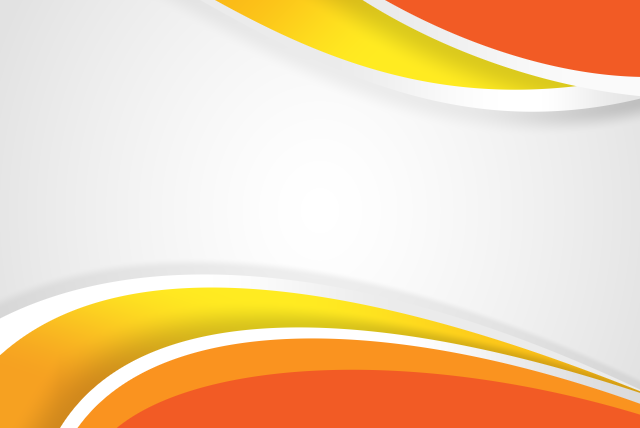
This background is drawn by a WebGL 1 fragment shader. Its source:

```glsl
precision highp float;
// Layered paper waves in yellow and orange over a pale radial backdrop.
// Each wave edge is a cubic Bezier solved for x; the signed distance to it
// gives smooth fills and soft cast shadows, painted from back to front.
uniform vec2 u_resolution;

// Design grid: 768 by 512 units, stretched to the canvas, y pointing down.
const vec2 GRID = vec2(768.0, 512.0);
const vec3 WHITE = vec3(1.0);
const vec3 SILVER = vec3(0.92);
const vec3 YELLOW = vec3(1.0, 0.92, 0.13);
const vec3 GOLD = vec3(0.985, 0.73, 0.09);
const vec3 AMBER = vec3(0.965, 0.63, 0.13);
const vec3 TANGERINE = vec3(0.98, 0.575, 0.12);
const vec3 VERMILION = vec3(0.95, 0.355, 0.145);

vec2 bezier(vec2 a, vec2 b, vec2 c, vec2 d, float t) {
  float s = 1.0 - t;
  return s * s * s * a + 3.0 * s * t * (s * b + t * c) + t * t * t * d;
}

vec2 bezierTangent(vec2 a, vec2 b, vec2 c, vec2 d, float t) {
  float s = 1.0 - t;
  return s * s * (b - a) + 2.0 * s * t * (c - b) + t * t * (d - c);
}

// Approximate signed distance, positive below a curve that advances in x.
// Past its ends the curve continues along its tangent.
float below(vec2 p, vec2 a, vec2 b, vec2 c, vec2 d) {
  float t = 0.5;
  float halfStep = 0.25;
  for (int i = 0; i < 12; i++) {
    t += bezier(a, b, c, d, t).x < p.x ? halfStep : -halfStep;
    halfStep *= 0.5;
  }
  vec2 offset = p - bezier(a, b, c, d, t);
  vec2 tangent = normalize(bezierTangent(a, b, c, d, t));
  return offset.y * tangent.x - offset.x * tangent.y;
}

// Smooth fill where the distance is positive.
vec3 fill(vec3 base, vec3 paint, float dist, float pixel) {
  return mix(base, paint, clamp(dist / pixel + 0.5, 0.0, 1.0));
}

// Darkening that fades between two distances outside a shape.
vec3 shade(vec3 base, float dist, float near, float far, float strength) {
  return base * (1.0 - strength * (1.0 - smoothstep(near, far, -dist)));
}

vec3 backdrop(vec2 p) {
  float r = length((p - vec2(384.0, 252.0)) * vec2(1.0, 0.85)) / 384.0;
  return vec3(1.0 - 0.1 * pow(min(r, 1.1), 1.4));
}

vec3 topWaves(vec3 color, vec2 p, float pixel) {
  float band = -below(p, vec2(240, 0), vec2(400, 90), vec2(560, 168), vec2(768, 118));
  float yellow = -below(p, vec2(258, 0), vec2(385, 70), vec2(520, 125), vec2(700, 102));
  float strip = -below(p, vec2(435, 0), vec2(530, 60), vec2(650, 103), vec2(768, 115));
  float corner = -below(p, vec2(462, 0), vec2(560, 55), vec2(670, 90), vec2(768, 92));

  float right = smoothstep(560.0, 768.0, p.x);
  color = shade(color, band, 4.0, 30.0, mix(0.05, 0.16, right));

  // White band, dimmer at both ends.
  vec3 bandPaint = mix(SILVER, WHITE, smoothstep(380.0, 620.0, p.x));
  bandPaint = mix(bandPaint, vec3(0.9), smoothstep(640.0, 768.0, p.x));
  color = fill(color, bandPaint, band, pixel);

  // Yellow wave with the shadow of the strip above it.
  vec3 yellowPaint = mix(GOLD, YELLOW, smoothstep(250.0, 520.0, p.x + p.y));
  yellowPaint = shade(yellowPaint, strip, 2.0, 42.0, 0.14);
  color = fill(color, yellowPaint, yellow, pixel);

  vec3 stripPaint = mix(SILVER, vec3(0.98), smoothstep(440.0, 700.0, p.x));
  color = fill(color, stripPaint, strip, pixel);
  return fill(color, VERMILION, corner, pixel);
}

vec3 bottomWaves(vec3 color, vec2 p, float pixel) {
  float band = below(p, vec2(0, 381), vec2(180, 290), vec2(450, 316), vec2(768, 466));
  float yellow = below(p, vec2(0, 425), vec2(150, 290), vec2(440, 337), vec2(768, 468));
  float strip = below(p, vec2(72, 512), vec2(170, 353), vec2(450, 365), vec2(768, 470));
  float orange = below(p, vec2(93, 512), vec2(190, 376), vec2(460, 373), vec2(768, 483));
  float core = below(p, vec2(140, 512), vec2(240, 430), vec2(500, 415), vec2(768, 496));

  float across = p.x / GRID.x;
  float reach = mix(22.0, 12.0, across);
  color = shade(color, band, 0.45 * reach, 1.1 * reach, 0.06);
  vec3 bandPaint = mix(WHITE, SILVER, smoothstep(0.3, 0.65, across));
  color = fill(color, bandPaint, band, pixel);

  // Yellow wave, amber at the lower left and gold at the right.
  float glow = smoothstep(-190.0, 0.0, 0.35 * (p.x - 270.0) + 350.0 - p.y);
  vec3 yellowPaint = mix(AMBER, YELLOW, glow);
  yellowPaint = mix(yellowPaint, GOLD, smoothstep(0.45, 0.95, across));
  float depth = mix(52.0, 12.0, smoothstep(0.05, 0.8, across));
  yellowPaint = shade(yellowPaint, strip, 0.0, depth, 0.15);
  color = fill(color, yellowPaint, yellow, pixel);

  vec3 stripPaint = mix(WHITE, vec3(0.86), smoothstep(0.6, 1.0, across));
  color = fill(color, stripPaint, strip, pixel);
  color = fill(color, TANGERINE, orange, pixel);
  return fill(color, VERMILION, core, pixel);
}

void main() {
  vec2 uv = gl_FragCoord.xy / u_resolution;
  vec2 p = vec2(uv.x, 1.0 - uv.y) * GRID;
  float pixel = GRID.y / u_resolution.y;
  vec3 color = topWaves(backdrop(p), p, pixel);
  gl_FragColor = vec4(bottomWaves(color, p, pixel), 1.0);
}
```
